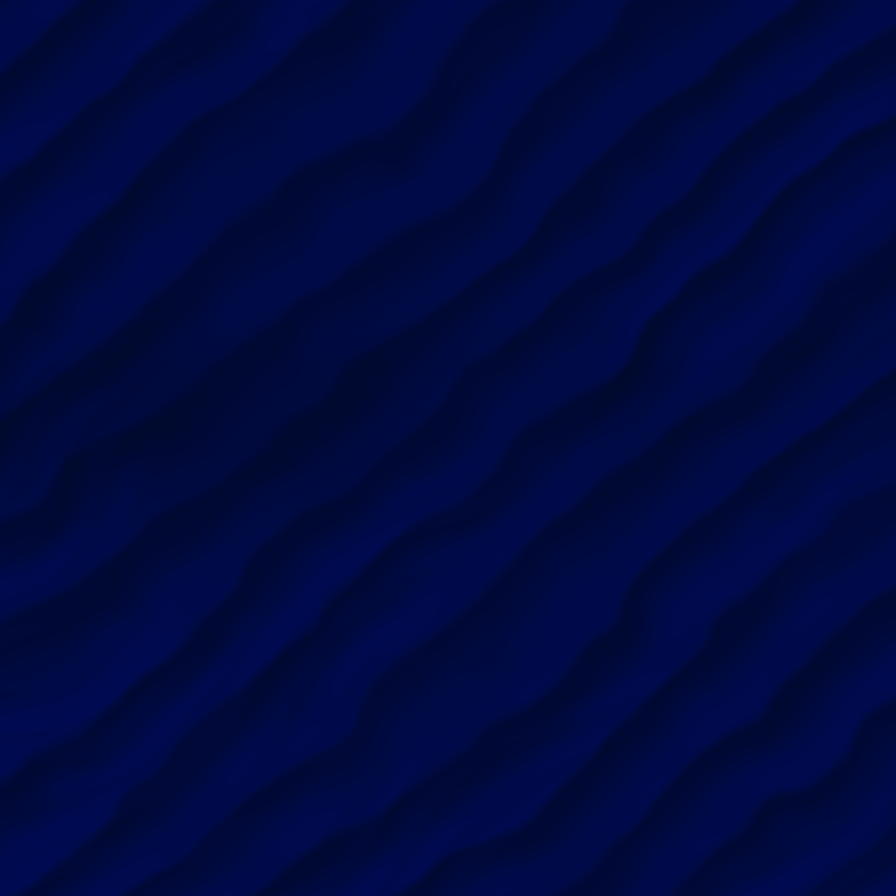
Reproduce this background procedurally as a three.js fragment shader.

```glsl
// Deep navy diagonal ripples, like soft wind-blown folds with a dim central belt.
varying vec2 vUv;

const vec3 TROUGH_COLOR = vec3(0.0, 0.036, 0.204);
const vec3 CREST_COLOR = vec3(0.0, 0.040, 0.300);
const float RIPPLE_ANGLE = 0.70;     // radians above horizontal
const float RIPPLE_COUNT = 10.2;     // ripples per canvas width
const float BROAD_BEND = 0.55;       // slow meander, in ripple widths
const float FINE_BEND = 0.30;        // small wobble, in ripple widths
const float KINK_BEND = 0.12;        // tight kinks, in ripple widths
const float CREST_START = 0.68;      // end of the slow rise
const float CREST_END = 0.83;        // start of the steep fall
const float BELT_HEIGHT = 0.53;
const float BELT_WIDTH = 0.12;
const float BELT_DARKNESS = 0.34;
const float PATCH_STRENGTH = 0.26;
const float WRINKLE_COUNT = 23.0;    // faint wrinkles per canvas width
const float WRINKLE_STRENGTH = 0.20;
const float STREAK_STRENGTH = 0.16;

float hash(vec2 cell) {
  vec3 p = fract(vec3(cell.xyx) * 0.1031);
  p += dot(p, p.yzx + 33.33);
  return fract((p.x + p.y) * p.z);
}

// Value noise with a quintic fade, from 0 to 1
float noise(vec2 p) {
  vec2 cell = floor(p);
  vec2 f = fract(p);
  vec2 fade = f * f * f * (f * (f * 6.0 - 15.0) + 10.0);
  float low = mix(hash(cell), hash(cell + vec2(1.0, 0.0)), fade.x);
  float high = mix(hash(cell + vec2(0.0, 1.0)), hash(cell + vec2(1.0, 1.0)), fade.x);
  return mix(low, high, fade.y);
}

// Slow rise to a crest, then a steep fall back to the trough
float rippleProfile(float phase) {
  float t = fract(phase);
  return smoothstep(0.0, CREST_START, t) * (1.0 - smoothstep(CREST_END, 1.0, t));
}

void main() {
  // Axes along and across the ripples
  vec2 direction = vec2(cos(RIPPLE_ANGLE), sin(RIPPLE_ANGLE));
  float along = dot(vUv, direction);
  float across = dot(vUv, vec2(direction.y, -direction.x));
  vec2 p = vec2(along, across);

  // Meandering ripple lines
  float bend = BROAD_BEND * (noise(p * vec2(3.4, 3.6) + 17.0) - 0.5)
             + FINE_BEND * (noise(p * vec2(10.0, 9.0) + 41.0) - 0.5)
             + KINK_BEND * (noise(p * vec2(22.0, 18.0) + 131.0) - 0.5);
  float ripple = rippleProfile(across * RIPPLE_COUNT + bend);

  // Faint secondary wrinkles that come and go
  float wrinkle = rippleProfile(across * WRINKLE_COUNT + 1.6 * bend + 2.0 * noise(p * 4.0 + 101.0));
  float wrinklePresence = smoothstep(0.35, 0.75, noise(p * vec2(5.0, 8.0) + 113.0));

  // Dim, flatter belt through the middle
  float beltOffset = (vUv.y - BELT_HEIGHT) / BELT_WIDTH;
  float belt = exp(-beltOffset * beltOffset) * (0.5 + 0.7 * noise(p * 4.0 + 73.0));

  // Uneven relief, broad patches and fine streaks
  float relief = mix(0.7, 1.2, noise(p * vec2(4.0, 7.0) + 29.0));
  relief *= 1.0 - 0.3 * belt;
  float light = 0.5 + (ripple - 0.5) * relief;
  light += WRINKLE_STRENGTH * wrinklePresence * (wrinkle - 0.55);
  light += PATCH_STRENGTH * (noise(p * vec2(3.0, 5.0) + 59.0) - 0.5);
  light += STREAK_STRENGTH * (noise(p * vec2(13.0, 36.0) + 87.0) - 0.5);
  light -= BELT_DARKNESS * belt;

  gl_FragColor = vec4(mix(TROUGH_COLOR, CREST_COLOR, clamp(light, -0.5, 1.15)), 1.0);
}
```
